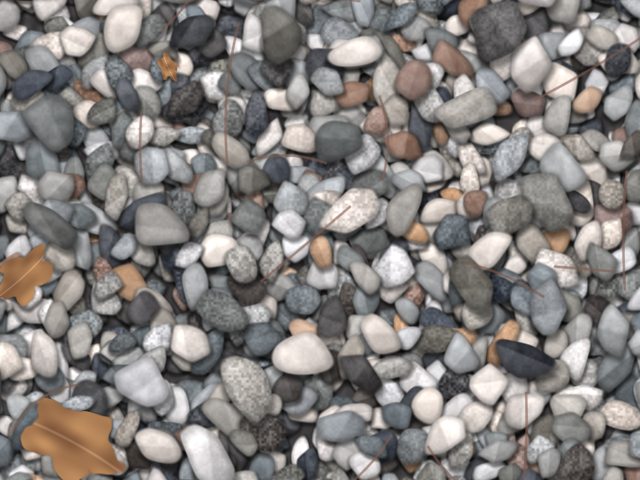
A WebGL 2 fragment shader for this texture:

```glsl
#version 300 es
precision highp float;

uniform vec2 u_resolution;
out vec4 fragColor;

const float TAU = 6.28319;
const float SOFTNESS = 0.0036;

float hash(vec2 p) {
    vec3 q = fract(vec3(p.xyx) * vec3(0.1031, 0.1030, 0.0973));
    q += dot(q, q.yzx + 33.33);
    return fract((q.x + q.y) * q.z);
}

float noise(vec2 p) {
    vec2 i = floor(p), f = fract(p);
    f = f * f * (3.0 - 2.0 * f);
    return mix(mix(hash(i), hash(i + vec2(1, 0)), f.x),
               mix(hash(i + vec2(0, 1)), hash(i + vec2(1, 1)), f.x), f.y);
}

vec2 direction(float a) { return vec2(cos(a), sin(a)); }

mat2 rotation(float a) {
    vec2 d = direction(a);
    return mat2(d.x, d.y, -d.y, d.x);
}

// Convex stone outline: 1 on the rim; a higher power gives sharper corners
float stoneOutline(vec2 q, vec2 id, float power) {
    float sum = 1e-6;
    for (int i = 0; i < 7; i++) {
        float n = float(i);
        float angle = (n + 0.8 * hash(id + n * 7.3)) * TAU / 7.0;
        float reach = 0.82 + 0.36 * hash(id + n * 3.7 + 19.0);
        sum += pow(max(dot(q, direction(angle)) / reach, 0.0), power);
    }
    return pow(sum, 1.0 / power);
}

vec3 stoneColor(float pick, float tone, float warmth) {
    vec3 c = vec3(0.32, 0.32, 0.335);
    if (pick > 0.14) c = vec3(0.465, 0.475, 0.475);
    if (pick > 0.41) c = vec3(0.655, 0.65, 0.645);
    if (pick > 0.69) c = vec3(0.87, 0.845, 0.835);
    if (pick > 0.945) c = vec3(0.57, 0.47, 0.43);
    if (pick > 0.98) c = vec3(0.74, 0.60, 0.49);
    return c + (tone - 0.5) * 0.13 + (warmth - 0.5) * vec3(0.055, 0.005, -0.05);
}

// One sheet of jittered stones laid over the colour below
vec3 stoneLayer(vec3 below, vec2 p, float cell, float presence, float seed) {
    mat2 turn = rotation(seed * 0.73);
    vec2 g = turn * p / cell + seed * 17.0 + 40.0;
    vec2 light = turn * normalize(vec2(-0.25, 1.0));
    vec3 col = below;
    for (int y = -1; y <= 1; y++)
    for (int x = -1; x <= 1; x++) {
        vec2 id = floor(g) + vec2(x, y);
        vec2 key = id + seed * 61.0;
        if (hash(key + 5.1) > presence) continue;
        vec2 jitter = vec2(hash(key + 1.3), hash(key + 2.9));
        vec2 d = g - id - mix(vec2(0.15), vec2(0.85), jitter);
        if (dot(d, d) > 1.3) continue;

        float size = mix(0.38, 0.60, hash(key + 8.7));
        float stretch = mix(1.0, 1.4, hash(key + 11.2));
        float power = mix(4.0, 13.0, hash(key + 14.6));
        mat2 spin = rotation(TAU * hash(key + 17.8));
        vec2 radii = size * vec2(stretch, 1.0 / stretch);
        vec2 q = spin * d / radii;
        float rim = stoneOutline(q, key, power);

        // Soft contact shadow
        float shade = stoneOutline(spin * (d + light * 0.09) / radii, key, power);
        col *= 1.0 - 0.5 * smoothstep(1.32, 0.9, shade);

        // Mineral grain, facets and rounded shading
        vec3 stone = stoneColor(hash(key + 21.4), hash(key + 24.5), hash(key + 27.1));
        float speckle = hash(key + 31.0);
        stone += (noise(p * 60.0 + key) - 0.5) * 0.09;
        stone += (noise(p * 190.0 + key) - 0.5) * mix(0.04, 0.26, speckle * speckle * speckle);
        float ridge = dot(q, direction(TAU * hash(key + 34.0))) + 0.4 * hash(key + 37.0) - 0.2;
        stone += (smoothstep(-0.1, 0.1, ridge) - 0.5) * 0.009 * power;
        stone *= mix(0.78, 1.03, smoothstep(1.02, 0.6, rim));
        stone *= 1.0 + 0.13 * dot(d / size, light);

        float edge = SOFTNESS / (cell * size);
        col = mix(col, stone, smoothstep(1.0 + edge, 1.0 - edge, rim));
    }
    return col;
}

// Dry lobed leaf with a pale midrib
vec3 leaf(vec3 below, vec2 p, float size, float seed) {
    vec2 q = rotation(seed * 1.9 + 0.5) * p / size;
    q.y *= 1.5;
    float a = atan(q.y, q.x);
    float outline = 0.82 + 0.15 * cos(5.0 * a + seed) + 0.2 * (noise(q * 5.0 + seed * 9.0) - 0.5);
    float d = (length(q) - outline) * size;
    vec3 c = mix(vec3(0.50, 0.34, 0.23), vec3(0.77, 0.57, 0.38), noise(q * 2.6 + seed * 5.0));
    c += 0.12 * smoothstep(0.06, 0.0, abs(q.y + 0.1 * q.x * q.x));
    vec3 col = below * (1.0 - 0.35 * smoothstep(0.014, -0.005, d));
    return mix(col, c, smoothstep(SOFTNESS, -SOFTNESS, d));
}

// Thin bowed pine needle
float needle(vec2 p, vec2 centre, float angle, float halfLength, float bow) {
    vec2 q = rotation(-angle) * (p - centre);
    float t = clamp(q.x / halfLength, -1.0, 1.0);
    float d = length(q - vec2(t * halfLength, bow * (1.0 - t * t)));
    return smoothstep(0.0045, 0.0008, d);
}

void main() {
    vec2 p = gl_FragCoord.xy / u_resolution.y;
    float aspect = u_resolution.x / u_resolution.y;
    vec3 col = vec3(0.25, 0.24, 0.245) + 0.1 * (noise(p * 70.0) - 0.5);

    // Pebbles from the buried sheets up to the large loose stones
    for (int i = 0; i < 5; i++) {
        float n = float(i);
        float cell = i == 4 ? 0.098 : 0.058 + 0.003 * n;
        float presence = i == 4 ? 0.22 : 1.0 - 0.14 * n;
        col = stoneLayer(col, p, cell, presence, n + 1.0);
    }

    // Fallen leaves
    for (int i = 0; i < 3; i++) {
        float n = float(i);
        vec2 centre = vec2(0.15 - 0.3 * n + 0.2 * n * n, 0.08 + 0.3 * n + 0.045 * n * n);
        col = leaf(col, p - centre, 0.125 - 0.046 * n, n);
    }

    // Scattered needles
    for (int i = 0; i < 15; i++) {
        vec2 key = vec2(float(i) * 3.1, 7.7);
        vec2 centre = vec2(hash(key) * aspect, hash(key + 4.0));
        float angle = TAU * hash(key + 9.0);
        float strand = needle(p, centre, angle, mix(0.06, 0.16, hash(key + 13.0)), 0.04 * hash(key + 18.0) - 0.02);
        col = mix(col, vec3(0.50, 0.36, 0.31), 0.62 * strand);
    }

    fragColor = vec4(clamp(col, 0.0, 1.0), 1.0);
}
```
